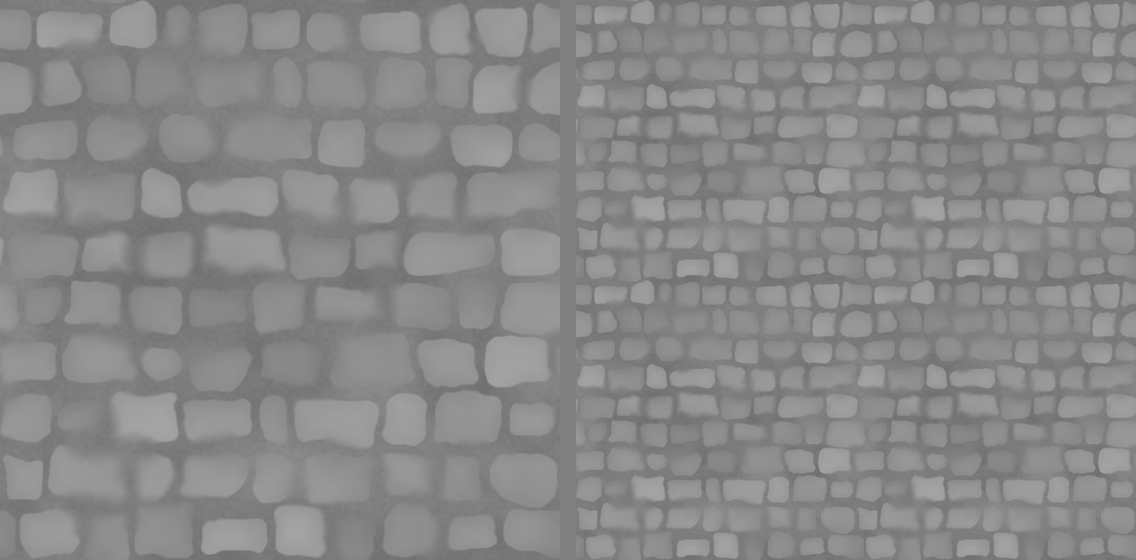
Left: one tile. Right: repeated 2 by 2.
A Shadertoy shader for this texture map:

```glsl
// Tileable height map of worn cobblestones laid in uneven courses
#define ROWS 10
#define MIN_COLS 8.0
#define JOINT_TONE 0.488
#define STONE_TONE 0.592
#define TONE_SPREAD 0.075
#define TILT 0.030
#define DOME 0.022
#define GRAIN 0.022
#define ROUGHNESS 0.0075
#define SOFT_EDGE 0.024

// Integer hash: three random values in 0..1
vec3 hash3(ivec3 cell) {
    uvec3 v = uvec3(cell + 64) * 1664525u + 1013904223u;
    v.x += v.y * v.z; v.y += v.z * v.x; v.z += v.x * v.y;
    v ^= v >> 16u;
    v.x += v.y * v.z; v.y += v.z * v.x; v.z += v.x * v.y;
    return vec3(v >> 8u) / 16777216.0;
}

int wrap(int i, int n) { return ((i % n) + n) % n; }

// Value noise that repeats after a whole number of cells
float noise(vec2 p, int period, int seed) {
    p *= float(period);
    ivec2 a = ivec2(floor(p));
    vec2 f = fract(p);
    f = f * f * f * (f * (f * 6.0 - 15.0) + 10.0);
    ivec2 lo = ivec2(wrap(a.x, period), wrap(a.y, period));
    ivec2 hi = ivec2(wrap(a.x + 1, period), wrap(a.y + 1, period));
    float bottom = mix(hash3(ivec3(lo, seed)).x, hash3(ivec3(hi.x, lo.y, seed)).x, f.x);
    float top = mix(hash3(ivec3(lo.x, hi.y, seed)).x, hash3(ivec3(hi, seed)).x, f.x);
    return mix(bottom, top, f.y);
}

float roundedBox(vec2 p, vec2 halfSize, float radius) {
    vec2 d = abs(p) - halfSize + radius;
    return length(max(d, 0.0)) + min(max(d.x, d.y), 0.0) - radius;
}

// Jittered joint position between two stones of a course
float jointX(int i, int row, int cols, float shift) {
    float jitter = hash3(ivec3(wrap(i, cols), row, 11)).x - 0.5;
    return (float(i) + shift + 0.5 * jitter) / float(cols);
}

void mainImage(out vec4 fragColor, in vec2 fragCoord) {
    vec2 uv = fragCoord / iResolution.xy;
    float pixel = 1.0 / iResolution.y;

    // Sandy joints: broad hollows and fine grain
    float grain = noise(uv, 150, 1) + 0.6 * noise(uv, 256, 2) - 0.8;
    float ground = JOINT_TONE + 0.065 * (noise(uv, 6, 3) - 0.5)
                 + 0.035 * (noise(uv, 22, 4) - 0.5) + GRAIN * grain;

    // Wavy courses and chipped outlines
    vec2 p = uv;
    p.y += 0.016 * (noise(uv, 5, 5) - 0.5);
    p += ROUGHNESS * 2.0 * (vec2(noise(uv, 19, 6), noise(uv, 19, 7)) - 0.5);
    p += ROUGHNESS * 0.6 * (vec2(noise(uv, 58, 8), noise(uv, 58, 9)) - 0.5);

    // Edge blur changes from place to place
    float soft = mix(0.0035, SOFT_EDGE, smoothstep(0.5, 0.95, noise(uv, 13, 10)));
    soft = max(soft, 1.5 * pixel);
    float blotch = noise(uv, 17, 12) - 0.5;
    float height = ground;

    int baseRow = int(floor(p.y * float(ROWS)));
    for (int j = -1; j <= 1; j++) {
        int row = wrap(baseRow + j, ROWS);
        vec3 course = hash3(ivec3(row, 3, 21));
        int cols = int(MIN_COLS + floor(course.x * 2.99));
        int baseCol = int(floor(p.x * float(cols) - course.y));
        for (int i = -1; i <= 1; i++) {
            int col = baseCol + i;
            ivec2 id = ivec2(wrap(col, cols), row);
            vec3 shape = hash3(ivec3(id, 31));
            vec3 look = hash3(ivec3(id, 32));
            vec3 lean = hash3(ivec3(id, 33)) - 0.5;

            // Place the stone between its two joints
            float left = jointX(col, row, cols, course.y);
            float right = jointX(col + 1, row, cols, course.y);
            vec2 center = vec2(0.5 * (left + right),
                               (float(baseRow + j) + 0.5) / float(ROWS) + 0.012 * lean.z);
            vec2 halfSize = vec2(0.5 * (right - left) - mix(0.003, 0.010, shape.x),
                                 0.5 / float(ROWS) - mix(0.004, 0.010, shape.y)
                                 - 0.014 * pow(shape.z, 5.0));

            // Slightly skewed, tapered outline
            vec2 q = p - center;
            q += vec2(0.10 * lean.x * q.y, 0.14 * lean.y * q.x);
            q.x *= 1.0 + 3.0 * lean.z * q.y;
            float d = roundedBox(q, halfSize, mix(0.012, 0.034, look.y));

            // Tilted, gently domed top
            vec2 local = q / halfSize;
            float top = STONE_TONE + TONE_SPREAD * (look.x - 0.5)
                      + TILT * dot(local, vec2(lean.x, lean.y - 0.25))
                      - DOME * smoothstep(-0.032, 0.0, d)
                      + 0.034 * blotch + 0.003 * grain;
            // A few stones have sunk
            top -= 0.035 * smoothstep(0.82, 0.95, look.z);

            float cover = 1.0 - smoothstep(-soft, 0.4 * soft, d);
            height = max(height, mix(ground, top, cover));
        }
    }
    fragColor = vec4(vec3(height), 1.0);
}
```
